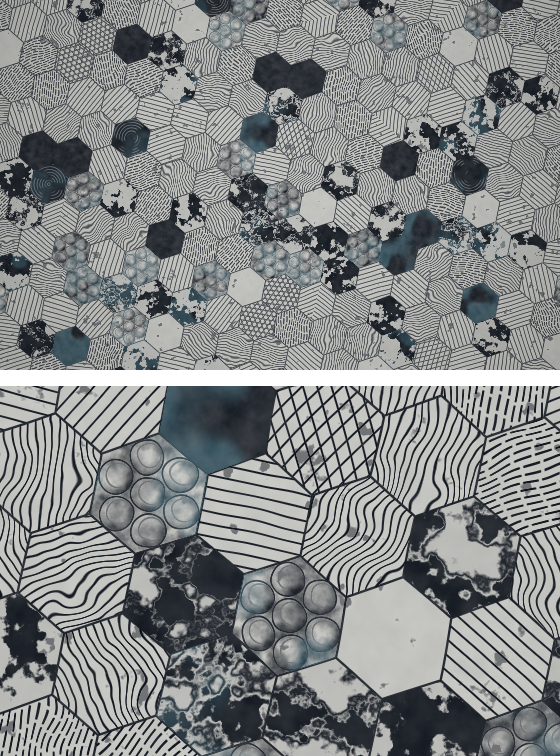
Top: the whole. Bottom: its middle third, enlarged.
Give the GLSL for this pattern, as a Shadertoy shader.

```glsl
// Tilted honeycomb of etched tiles in dark ink on grey paper.
// A nearest-centre hexagon lookup gives each tile an id; its hash picks one of
// ten engravings (hatching, grain, mesh, dashes, rings, blots and so on).

#define PITCH 0.0964              // tile spacing, in canvas heights
#define TILT -0.20                // angle of the tile rows
#define ANCHOR vec2(-0.024, 0.051) // one tile centre, from the canvas centre
#define OUTLINE 0.011             // half widths, in tile spacings
#define PEN 0.009
#define HATCH 8.0                 // strokes per tile spacing
#define GRAIN 13.0
#define RING_RADIUS 0.16
#define PAPER vec3(0.765, 0.765, 0.75)
#define INK vec3(0.085, 0.105, 0.135)
#define TEAL vec3(0.19, 0.30, 0.35)

const float TAU = 6.2831853;

float hash(vec2 p) {
  vec3 v = fract(p.xyx * 0.1031);
  v += dot(v, v.yzx + 33.33);
  return fract((v.x + v.y) * v.z);
}

float noise(vec2 p) {
  vec2 i = floor(p), f = fract(p);
  f = f * f * (3.0 - 2.0 * f);
  return mix(mix(hash(i), hash(i + vec2(1, 0)), f.x),
             mix(hash(i + vec2(0, 1)), hash(i + 1.0), f.x), f.y);
}

vec2 turn(vec2 p, float angle) {
  float c = cos(angle), s = sin(angle);
  return mat2(c, -s, s, c) * p;
}

float fbm(vec2 p) {
  float sum = 0.0, gain = 0.53;
  for (int i = 0; i < 4; i++) {
    sum += gain * noise(p);
    p = turn(p, 0.6) * 2.03 + 7.1;
    gain *= 0.5;
  }
  return sum;
}

// Share of a pixel covered by a stroke of half width w at distance d
float stroke(float d, float w, float px) {
  return clamp((min(w, d + 0.5 * px) - max(-w, d - 0.5 * px)) / px, 0.0, 1.0);
}

float hatch(float x, float count, float px) {
  return stroke((fract(x * count) - 0.5) / count, PEN, px);
}

vec2 hexCentre(vec2 p) {
  vec2 size = vec2(1.0, sqrt(3.0));
  vec2 a = size * round(p / size);
  vec2 b = size * (round(p / size - 0.5) + 0.5);
  return dot(p - a, p - a) < dot(p - b, p - b) ? a : b;
}

// Seven shaded discs on a scribbled ground
float rings(vec2 q, vec2 place, float tone, float px) {
  float scribble = fbm(place * 9.0);
  float ink = 0.2 + 0.4 * tone + 1.3 * (scribble - 0.5);
  for (int i = 0; i < 7; i++) {
    vec2 c = i == 0 ? vec2(0) : 0.345 * turn(vec2(1, 0), float(i) * TAU / 6.0 + 0.3);
    vec2 v = q - c + 0.02 * (noise(place * 7.0) - 0.5);
    float r = length(v);
    float crescent = smoothstep(0.35, 1.0, r / RING_RADIUS) * (0.5 + 0.5 * dot(v, vec2(0.8, -0.6)) / r);
    float face = 0.12 + 0.25 * tone + 0.55 * crescent + 0.9 * (scribble - 0.5);
    ink = mix(ink, face, smoothstep(0.5 * px, -0.5 * px, r - RING_RADIUS));
    ink = max(ink, 0.9 * stroke(r - RING_RADIUS, PEN, px));
    ink = max(ink, 0.5 * stroke(length(v - 0.02) - 0.7 * RING_RADIUS, PEN, px));
  }
  return ink;
}

// Ragged ink stains; some open out into veins
float blot(vec2 place, float level, float veined) {
  float body = fbm(place * 3.2), fine = fbm(place * 11.0 + 40.0) - 0.5;
  float field = body - mix(0.44, 0.55, level) + 0.55 * fine;
  if (veined > 0.6) field = max(field - 0.06, 0.045 - abs(body + 0.3 * fine - 0.47));
  return 0.06 + 0.9 * smoothstep(-0.05, 0.05, field);
}

// Ink amount in x, teal tint in y
vec2 engraving(vec2 q, vec2 id, float px) {
  float kind = hash(id + 17.0), vary = hash(id + 91.0), pick = hash(id + 53.0);
  vec2 place = q + id * 3.7;
  vec2 u = turn(q, floor(vary * 6.0) * TAU / 12.0 + 0.2 * (pick - 0.5));
  float wave = noise(place * 3.0) - 0.5, r = length(q);
  if (kind < 0.05) return vec2(0.02, 0.0);                              // bare
  if (kind < 0.13) return vec2(0.9 + 0.2 * (fbm(place * 8.0) - 0.5), step(0.6, pick)); // solid
  if (kind < 0.33) {                                                    // hatching
    if (pick > 0.8 && u.x + 0.4 * u.y > 0.0) u = turn(u, TAU / 6.0);
    return vec2(hatch(u.y + 0.02 * wave, HATCH + 2.0 * pick, px), 0.0);
  }
  if (kind < 0.52)                                                      // wood grain
    return vec2(hatch(u.y + 0.2 * wave + 0.04 * noise(place * 8.0), GRAIN, px), 0.0);
  if (kind < 0.59) {                                                    // mesh
    float mesh = 0.0;
    for (int i = 0; i < 3; i++)
      if (i < 2 || pick > 0.4) mesh = max(mesh, hatch(turn(u, float(i) * TAU / 6.0).y, HATCH, px));
    return vec2(mesh, 0.0);
  }
  if (kind < 0.70) {                                                    // dashes
    u += 0.12 * wave;
    float along = fract(u.x * 5.0 + hash(id + floor(u.y * 15.0)));
    return vec2(hatch(u.y, 15.0, px) * smoothstep(0.46, 0.36, abs(along - 0.5)) * 1.2, 0.0);
  }
  if (kind < 0.80) return vec2(rings(q, place, vary, px), 0.8);         // rings
  if (kind < 0.97) return vec2(blot(place, vary, pick), step(0.7, vary) * 0.8); // blots
  if (kind < 0.985)                                                     // sunburst
    return vec2(stroke((fract(atan(q.y, q.x) / TAU * 20.0) - 0.5) * TAU / 20.0 * r, PEN, px), 0.0);
  return vec2(0.95 - 0.6 * hatch(r + 0.06 * wave, GRAIN, px) * smoothstep(0.4, 0.6, noise(place * 5.0)), 0.5); // whorl
}

void mainImage(out vec4 fragColor, in vec2 fragCoord) {
  vec2 canvas = (fragCoord - 0.5 * iResolution.xy) / iResolution.y;
  float px = 1.0 / (iResolution.y * PITCH);
  vec2 p = turn(canvas - ANCHOR, TILT) / PITCH;
  p += 0.05 * (vec2(noise(p * 0.9), noise(p * 0.9 + 31.0)) - 0.5);

  vec2 centre = hexCentre(p), q = p - centre;
  vec2 id = round(centre * vec2(2.0, 2.0 / sqrt(3.0)));
  vec2 side = abs(q);
  float edge = 0.5 - max(side.x, dot(side, vec2(0.5, 0.5 * sqrt(3.0))));

  vec2 art = engraving(q, id, px);
  float ink = max(clamp(art.x, 0.0, 1.0), 0.92 * stroke(edge, OUTLINE, px));

  // Plate wear, paper fibre and uneven light
  float wear = fbm(p * 6.0 + 80.0);
  ink = max(ink * (0.88 + 0.2 * wear), 0.5 * smoothstep(0.70, 0.78, wear));
  vec3 pigment = mix(INK, TEAL, art.y * smoothstep(0.35, 0.65, noise(p * 2.5 + 12.0)));
  vec3 colour = mix(PAPER * (0.96 + 0.08 * wear), pigment, ink);
  colour *= 1.02 - 0.2 * dot(canvas, canvas);
  fragColor = vec4(colour, 1.0);
}
```
